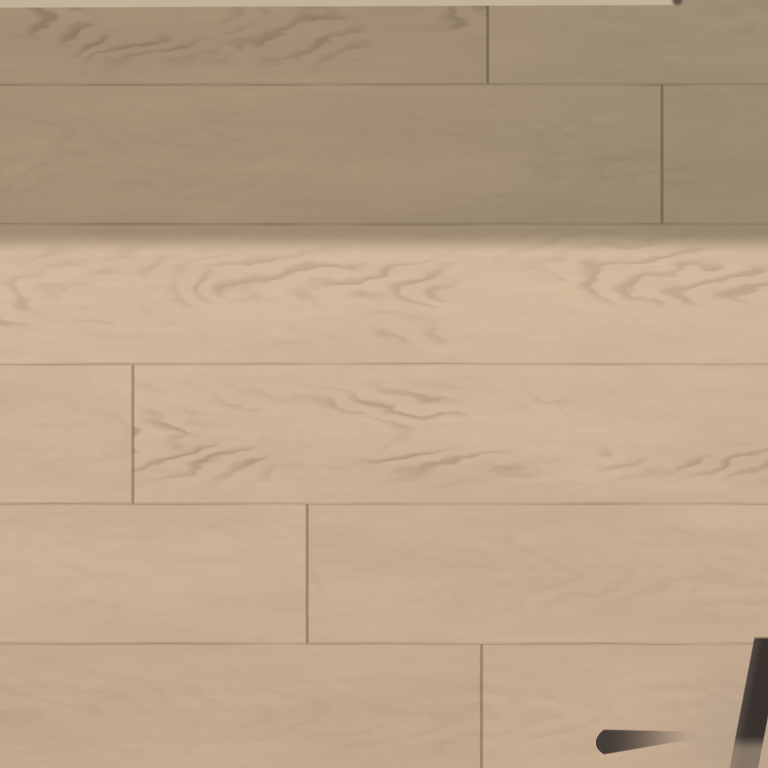
Reproduce this texture procedurally as a Shadertoy shader.

```glsl
// Pale oak plank floor: staggered courses with arched grain, thin seams and a
// soft shadow band across the top. Grain is a set of warped chevron contours,
// broken up by noise; a dark leg and a tapered foot stand in the lower right.

#define ROW_HEIGHT 0.182
#define ROW_OFFSET 0.020
#define PLANK_LENGTH 1.143
#define STAGGER 0.227
#define FIRST_JOINT 0.627
#define SEAM_WIDTH 0.0012
#define SHADOW_EDGE 0.684
#define GRAIN_FREQ 15.0
#define OAK_LOW vec3(0.768, 0.664, 0.562)
#define OAK_HIGH vec3(0.812, 0.716, 0.606)
#define SHADE_TINT vec3(0.795, 0.785, 0.765)
#define DARK_METAL vec3(0.25, 0.22, 0.20)

float hash(vec2 p) {
    vec3 q = fract(vec3(p.xyx) * 0.1031);
    q += dot(q, q.yzx + 33.33);
    return fract((q.x + q.y) * q.z);
}

float noise(vec2 p) {
    vec2 i = floor(p), f = fract(p);
    f = f * f * (3.0 - 2.0 * f);
    return mix(mix(hash(i), hash(i + vec2(1, 0)), f.x),
               mix(hash(i + vec2(0, 1)), hash(i + vec2(1, 1)), f.x), f.y);
}

float fbm(vec2 p) {
    float sum = 0.0, amp = 0.5;
    for (int i = 0; i < 4; i++) {
        sum += amp * noise(p);
        p = p * 2.03 + 17.3;
        amp *= 0.5;
    }
    return sum / 0.9375;
}

// Soft dark line of the given half width around d = 0
float line(float d, float halfWidth, float px) {
    return 1.0 - smoothstep(halfWidth * 0.4, halfWidth * 1.6 + px, abs(d));
}

// Chevron contours along a plank; v is the height above its middle
float archGrain(vec2 uv, float v, float row) {
    vec2 seed = vec2(row * 7.1, row * 3.7);
    float side = row == 3.0 ? -1.0 : 1.0;
    v += 0.045 * (fbm(uv * vec2(7.0, 16.0) + seed) - 0.5);
    float field = uv.x + side * 3.2 * sqrt(v * v + 0.00006);
    field += 0.22 * (fbm(uv * vec2(9.0, 24.0) + seed + 5.0) - 0.5);
    float wave = fract(field * GRAIN_FREQ * 0.8);
    float vein = smoothstep(0.35, 0.78, wave) * (1.0 - smoothstep(0.8, 1.0, wave));
    float broken = smoothstep(0.35, 0.68, fbm(uv * vec2(9.0, 22.0) + seed + 40.0));
    return vein * broken * (1.0 - smoothstep(0.03, 0.085, abs(v)));
}

vec3 floorColor(vec2 uv, float px) {
    float course = (uv.y + ROW_OFFSET) / ROW_HEIGHT;
    float row = floor(course);
    float v = (fract(course) - 0.5) * ROW_HEIGHT;
    float along = (uv.x - FIRST_JOINT + STAGGER * row) / PLANK_LENGTH;
    float plank = floor(along);
    vec2 id = vec2(row, plank + 9.0);

    // Base tone, plank variation, fine fibres and broad mottling
    vec3 col = mix(OAK_LOW, OAK_HIGH, smoothstep(0.05, 0.66, uv.y));
    col *= 1.0 + 0.018 * (hash(id) - 0.5);
    float fibre = fbm(uv * vec2(14.0, 130.0) + id * 5.0) - 0.5;
    float mottle = fbm(uv * vec2(4.0, 18.0) + id * 3.0) - 0.5;
    float speck = noise(uv * vec2(110.0, 230.0)) - 0.5;
    col *= 1.0 + 0.035 * fibre + 0.06 * mottle + 0.012 * speck;

    // Strong arches on some planks, faint ones on the rest
    bool figured = plank == 0.0 && (row == 2.0 || row == 3.0 || row == 5.0);
    float strength = figured ? (row == 3.0 ? 0.10 : 0.14) : 0.025;
    col *= 1.0 - strength * archGrain(uv, v, row) * vec3(0.9, 1.0, 1.1);

    // Seams between courses and end joints
    float wear = 0.35 + 0.9 * noise(vec2(uv.x * 14.0, row * 9.0));
    float seam = line(ROW_HEIGHT * 0.5 - abs(v), SEAM_WIDTH, px);
    float joint = line((fract(along + 0.5) - 0.5) * PLANK_LENGTH, SEAM_WIDTH, px);
    return col * (1.0 - max(0.13 * wear * seam, 0.24 * joint));
}

void mainImage(out vec4 fragColor, in vec2 fragCoord) {
    vec2 uv = fragCoord / iResolution.xy;
    float px = 1.0 / iResolution.y;
    vec3 col = floorColor(uv, px);

    // Shadow band: deepest just above its edge, greyer to the right
    float shade = smoothstep(SHADOW_EDGE - 0.016, SHADOW_EDGE + 0.016, uv.y);
    float depth = exp(-max(uv.y - SHADOW_EDGE, 0.0) * 28.0);
    vec3 tint = SHADE_TINT * (1.0 - 0.06 * depth);
    tint *= mix(vec3(1.0), vec3(0.94, 0.97, 0.97), smoothstep(0.35, 1.0, uv.x));
    col *= mix(vec3(1.0), tint, shade);

    // Pale skirting strip along the top, with a dark end
    float strip = smoothstep(-px, px, uv.y - 0.990 - 0.004 * uv.x);
    strip *= 1.0 - smoothstep(0.875, 0.882, uv.x);
    col = mix(col, vec3(0.76, 0.70, 0.60), strip);
    float tip = 1.0 - smoothstep(0.003, 0.010, length(uv - vec2(0.882, 1.0)));
    col = mix(col, DARK_METAL, 0.7 * tip);

    // Faint grey haze around the leg
    float haze = exp(-dot((uv - vec2(0.96, 0.04)) * vec2(14.0, 12.0),
                          (uv - vec2(0.96, 0.04)) * vec2(14.0, 12.0)));
    col = mix(col, vec3(0.66, 0.60, 0.53), 0.45 * haze);

    // Tapered foot: dark rounded end fading into the floor
    float t = clamp((uv.x - 0.776) / 0.145, 0.0, 1.0);
    float halfHeight = mix(0.017, 0.003, t) * sqrt(clamp(t * 14.0, 0.0, 1.0));
    float foot = 1.0 - smoothstep(-px, px, abs(uv.y - mix(0.033, 0.044, t)) - halfHeight);
    foot *= step(0.776, uv.x) * (1.0 - smoothstep(0.05, 0.95, t));
    col = mix(col, DARK_METAL * 1.1, foot);

    // Leaning leg, dissolving at its base
    float leftEdge = 0.957 + 0.19 * (uv.y - 0.036);
    float leg = smoothstep(-px, px, uv.x - leftEdge);
    leg *= 1.0 - smoothstep(-px, px, uv.x - leftEdge - 0.037);
    leg *= 1.0 - smoothstep(0.167, 0.172, uv.y);
    leg *= mix(0.4, 1.0, smoothstep(0.022, 0.045, uv.y));
    float sheen = 1.0 - smoothstep(0.0, 0.014, uv.x - leftEdge);
    col = mix(col, DARK_METAL * (0.9 + 0.35 * sheen), leg);

    fragColor = vec4(col, 1.0);
}
```
